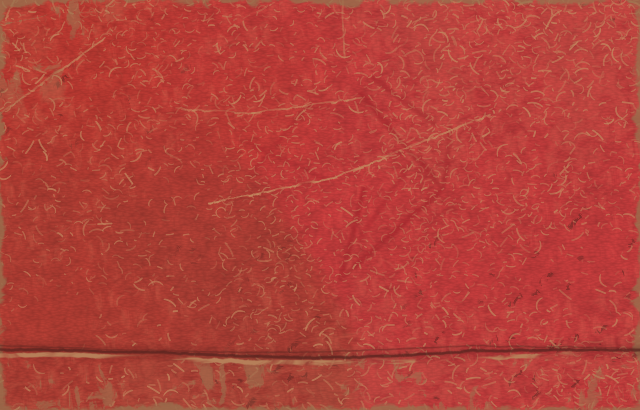
A Shadertoy shader for this texture:

```glsl
// Worn red cloth-covered board: a woven red ground with a brown stain, tan
// scuffed fibres, scratches, faint pen strokes and a torn fold near the bottom.
// Scuffs are curved segments scattered on grids; mottling is layered sines.

const vec3 RED = vec3(0.725, 0.222, 0.222);
const vec3 WARM_RED = vec3(0.705, 0.215, 0.185);
const vec3 STAIN = vec3(0.625, 0.232, 0.190);
const vec3 TAN = vec3(0.76, 0.53, 0.37);
const vec3 OLIVE = vec3(0.60, 0.45, 0.31);
const vec3 PEN = vec3(0.60, 0.12, 0.15);
const vec3 SHADOW = vec3(0.34, 0.14, 0.12);

vec2 hash2(vec2 p) {
    vec3 q = fract(vec3(p.xyx) * vec3(0.1031, 0.1030, 0.0973));
    q += dot(q, q.yzx + 33.33);
    return fract((q.xx + q.yz) * q.zy);
}

// Warped, rotated sines; roughly -0.8 to 0.8
float layeredSines(vec2 p) {
    float sum = 0.0, amp = 0.5;
    for (int i = 0; i < 5; i++) {
        p = mat2(0.8, 0.6, -0.6, 0.8) * p * 1.7 + 3.1;
        p += 0.9 * sin(p.yx);
        sum += amp * sin(p.x) * sin(p.y);
        amp *= 0.6;
    }
    return sum;
}

// Distance to the nearest scattered point
float cellular(vec2 p) {
    vec2 cell = floor(p);
    float d = 2.0;
    for (int k = 0; k < 9; k++) {
        vec2 id = cell + vec2(k % 3 - 1, k / 3 - 1);
        d = min(d, length(id + hash2(id) - p));
    }
    return d;
}

// One inside the width, fading to zero over the soft margin
float inside(float d, float width, float soft) {
    return 1.0 - smoothstep(width, width + soft, d);
}

float segment(vec2 p, vec2 a, vec2 b) {
    vec2 ab = b - a;
    return length(p - a - ab * clamp(dot(p - a, ab) / dot(ab, ab), 0.0, 1.0));
}

// Chance of scuffing: top, right side and the strip under the fold
float wear(vec2 p) {
    float strip = inside(p.y, 0.11, 0.03);
    return 0.20 + 0.27 * smoothstep(0.55, 1.0, p.y) + 0.17 * smoothstep(0.6, 1.3, p.x)
         + 0.32 * strip + 0.55 * layeredSines(p * 4.0);
}

// Short bent fibres, one candidate in each grid cell
float fibres(vec2 p, float size, float seed, float pixel) {
    vec2 cell = floor(p / size);
    float soft = max(0.10, pixel / size), cover = 0.0;
    for (int k = 0; k < 9; k++) {
        vec2 id = cell + vec2(k % 3 - 1, k / 3 - 1);
        vec2 place = hash2(id + seed), shape = hash2(id + seed + 57.0);
        vec2 look = hash2(id + seed + 113.0), centre = (id + place) * size;
        float angle = 2.6 * (shape.x - 0.5), c = cos(angle), s = sin(angle);
        vec2 q = mat2(c, -s, s, c) * (p - centre) / size;
        q.y += (look.x - 0.5) * 1.8 * q.x * q.x;
        float d = length(vec2(max(abs(q.x) - mix(0.08, 0.65, shape.y), 0.0), q.y));
        float present = smoothstep(look.y - 0.05, look.y + 0.15, wear(centre));
        cover = max(cover, present * mix(0.3, 0.95, place.y) * inside(d, 0.03, soft));
    }
    return cover;
}

// Soft dark pen strokes forming a loose angular outline
float penStrokes(vec2 p) {
    vec4 strokes[8] = vec4[8](
        vec4(0.88, 0.77, 1.08, 0.54), vec4(0.91, 0.81, 1.06, 0.70),
        vec4(1.10, 0.69, 1.08, 0.54), vec4(0.83, 0.32, 1.08, 0.54),
        vec4(0.83, 0.32, 0.89, 0.54), vec4(0.61, 0.57, 0.75, 0.74),
        vec4(0.88, 0.42, 1.00, 0.60), vec4(0.61, 0.65, 0.80, 0.56));
    float cover = 0.0;
    for (int i = 0; i < 8; i++) {
        float d = segment(p, strokes[i].xy, strokes[i].zw);
        cover = max(cover, inside(d, 0.001, 0.011) * (i < 5 ? 1.0 : 0.6));
    }
    return cover;
}

// Long pale scratches: xy to zw, with fading strength down the list
float scratches(vec2 p, float soft) {
    vec4 lines[6] = vec4[6](
        vec4(0.51, 0.504, 0.816, 0.567), vec4(0.816, 0.567, 1.194, 0.72),
        vec4(0.0, 0.72, 0.255, 0.908), vec4(0.61, 0.724, 0.878, 0.761),
        vec4(0.43, 0.735, 0.61, 0.724), vec4(0.833, 1.0, 0.84, 0.86));
    float cover = 0.0;
    for (int i = 0; i < 6; i++) {
        float d = segment(p, lines[i].xy, lines[i].zw);
        cover = max(cover, inside(d, 0.0008, soft) * (0.95 - 0.09 * float(i)));
    }
    return cover;
}

void mainImage(out vec4 fragColor, in vec2 fragCoord) {
    vec2 p = fragCoord / iResolution.y;
    float pixel = 1.0 / iResolution.y, width = iResolution.x * pixel;
    float soft = max(0.003, pixel);
    float broad = layeredSines(p * 2.5), rough = layeredSines(p * 14.0);
    float fine = layeredSines(p * 45.0);

    // Ground, stain and weave
    vec3 col = mix(WARM_RED, RED, smoothstep(0.2, 0.9, p.x + 0.2 * broad));
    float stainEdge = 0.88 - 0.62 * max(p.y - 0.18, 0.0) + 0.025 * broad;
    float stain = inside(p.x - stainEdge, -0.05, 0.08) * inside(p.y, 0.40, 0.42);
    col = mix(col, STAIN, stain * (0.75 + 0.3 * broad));
    col *= 1.0 + 0.04 * rough + 0.06 * fine;
    col *= 1.0 + 0.14 * (0.45 - cellular(p * vec2(75.0, 190.0)));

    // Pen strokes and dark specks
    vec2 wobble = p + 0.004 * vec2(rough, fine);
    col = mix(col, PEN, penStrokes(wobble) * (0.48 + 0.3 * fine));
    float specks = inside(cellular(p * 13.0 + 0.3 * fine), 0.04, 0.09);
    col = mix(col, SHADOW, 0.5 * specks * smoothstep(0.1, 0.4, broad));

    // Scuffs in two sizes, with powdery rubbed patches
    float rubbed = smoothstep(0.25, 0.8, wear(p) + 0.5 * fine);
    col = mix(col, TAN, 0.13 * rubbed);
    col = mix(col, TAN, 0.80 * fibres(p, 0.027, 3.0, pixel));
    col = mix(col, TAN, 0.65 * fibres(p + 0.37, 0.016, 71.0, pixel));
    col = mix(col, TAN, scratches(wobble, soft) * clamp(0.75 + 0.7 * fine, 0.0, 1.0));

    // Bare board at the edges, the top left corner and the bottom strip
    vec2 margin = min(p, vec2(width, 1.0) - p);
    float edge = inside(min(margin.x, margin.y) + 0.014 * rough + 0.01 * fine, 0.0, 0.012);
    float corner = inside(margin.x + margin.y + 0.03 * rough, 0.01, 0.03);
    float blotchArea = max(inside(length(p - vec2(0.0, 1.0)), 0.1, 0.25), 0.7 * inside(p.y, 0.10, 0.04));
    float blotches = blotchArea * smoothstep(0.30, 0.55, rough + 0.35 * fine);
    col = mix(col, OLIVE, 0.75 * max(max(edge, corner), blotches));

    // Torn fold: shaded crease above a broken pale lip
    float dip = (p.x - 0.77) / 0.32;
    float fold = p.y - 0.146 + 0.018 * exp(-dip * dip) - 0.004 * layeredSines(vec2(p.x * 6.0, 2.0));
    float crease = inside(abs(fold + 0.002 * fine), 0.001, 0.005);
    float second = inside(abs(fold - 0.010 + 0.006 * sin(p.x * 5.0)), 0.0, 0.004);
    float lip = inside(abs(fold + 0.013 + 0.004 * rough), 0.003, 0.005);
    col *= 1.0 - 0.12 * inside(abs(fold), 0.0, 0.03);
    col = mix(col, TAN * 0.94, lip * smoothstep(-0.3, 0.25, layeredSines(p * vec2(7.0, 20.0))));
    col = mix(col, SHADOW, max(0.75 * crease, 0.4 * second));

    fragColor = vec4(clamp(col, 0.0, 1.0), 1.0);
}
```
